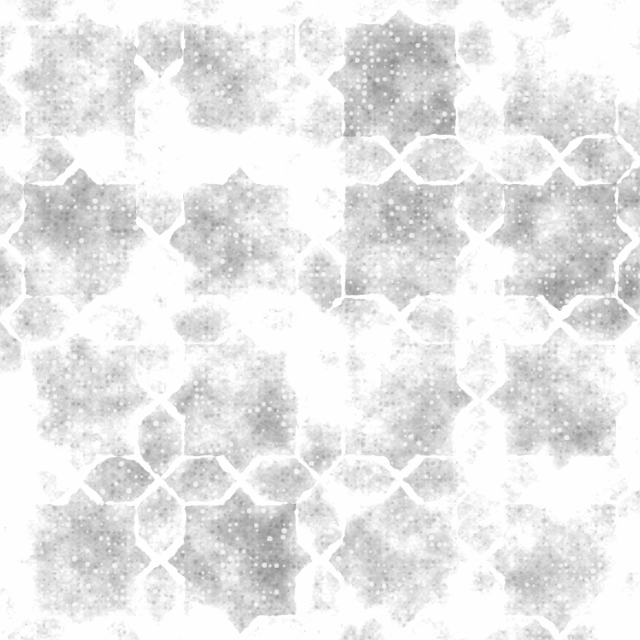
Reproduce this texture map procedurally as a Shadertoy shader.

```glsl
// Worn star-and-cross tiling: a 4 x 4 grid of eight-pointed stars, with four
// pointed hexagons around every grid corner and white joints between them.
// Distance functions shape the tiles; layered noise wears the grey glaze away.

const float REPEATS = 4.0;
const vec3 WHITE = vec3(0.995);

// Glaze left on each star: one column per row of stars, lowest row first.
const mat4 STAR_GLAZE = mat4(
    0.52, 0.92, 0.36, 0.64,
    0.28, 0.82, 0.62, 0.74,
    0.66, 0.86, 0.68, 0.78,
    0.52, 0.72, 0.92, 0.58);

float hash(vec2 p) {
    return fract(sin(dot(p, vec2(127.1, 311.7))) * 43758.55);
}

float noise(vec2 p) {
    vec2 i = floor(p), f = fract(p);
    f = f * f * (3.0 - 2.0 * f);
    return mix(mix(hash(i), hash(i + vec2(1, 0)), f.x),
               mix(hash(i + vec2(0, 1)), hash(i + vec2(1, 1)), f.x), f.y);
}

// Rough fractal noise, from broad clouds down to fine grain.
float fbm(vec2 p, float gain) {
    float sum = 0.0, total = 0.0, weight = 1.0;
    for (int i = 0; i < 6; i++) {
        sum += weight * noise(p);
        total += weight;
        weight *= gain;
        p = p * 2.03 + vec2(17.3, 9.1);
    }
    return sum / total;
}

// Small scattered dots, one per grid cell, most of them tiny.
float specks(vec2 p, float seed, float soft) {
    vec2 id = floor(p) + seed;
    vec2 centre = 0.5 + 0.3 * (vec2(hash(id), hash(id + 31.7)) - 0.5);
    float radius = 0.42 * pow(hash(id + 57.3), 3.0);
    float d = length(fract(p) - centre) - radius;
    return (1.0 - smoothstep(-soft, soft, d)) * smoothstep(0.05, 0.15, radius);
}

// Union of a square and a diamond.
float starDistance(vec2 p, float halfSide, float tip) {
    p = abs(p);
    return min(max(p.x, p.y) - halfSide, (p.x + p.y - tip) * 0.7071);
}

// Hexagon stretched along x, with right-angled ends.
float hexagonDistance(vec2 p, float halfWidth, float tip) {
    p = abs(p);
    return max(p.y - halfWidth, (p.x + p.y - tip) * 0.7071);
}

// Darkness of one tile; d is negative inside, glaze is how much survives.
float tileInk(vec2 uv, float d, float glaze, float edgeWear, float soft) {
    float ragged = d + 0.022 * (noise(uv * 75.0) - 0.5)
                     + 0.012 * (noise(uv * 190.0) - 0.5);
    float shape = 1.0 - smoothstep(-soft, soft, ragged);

    float clouds = fbm(uv * 9.0, 0.72) - 0.5;
    float grain = noise(uv * 290.0) - 0.5;
    float ink = 0.235 * glaze - 0.012 + 0.8 * clouds + 0.07 * grain;

    // Patchy fading towards the edges
    float patches = smoothstep(0.25, 0.75, noise(uv * 15.0 + 40.0));
    ink -= edgeWear * patches * (1.0 - smoothstep(0.0, 0.1, -d));

    // Dark and bare specks in the glaze
    float glazed = smoothstep(0.0, 0.06, ink);
    float dotSoft = 110.0 * soft / REPEATS;
    ink += 0.09 * glazed * specks(uv * 110.0, 3.0, dotSoft);
    ink *= 1.0 - 0.75 * specks(uv * 95.0 + 0.37, 71.0, dotSoft);
    return shape * clamp(ink, 0.0, 0.42);
}

void mainImage(out vec4 fragColor, in vec2 fragCoord) {
    vec2 uv = fragCoord / iResolution.y;
    vec2 p = uv * REPEATS;
    float soft = REPEATS / iResolution.y;

    // Star in the middle of each repeat
    vec2 cell = mod(floor(p), REPEATS);
    float star = starDistance(fract(p) - 0.5, 0.346, 0.452);
    float starGlaze = STAR_GLAZE[int(cell.y)][int(cell.x)];

    // Four hexagons radiating from each corner of the grid
    vec2 corner = floor(p + 0.5);
    vec2 q = p - corner;
    bool upright = abs(q.y) > abs(q.x);
    vec2 along = upright ? q.yx : q;
    float hexagon = hexagonDistance(vec2(abs(along.x) - 0.25, along.y), 0.136, 0.227);
    vec2 arm = upright ? vec2(0.0, sign(q.y)) : vec2(sign(q.x), 0.0);
    vec2 hexagonId = mod(corner + 0.25 * arm, REPEATS);
    float hexagonGlaze = mix(0.12, 0.6, hash(hexagonId + 5.0));

    float ink = star < hexagon
        ? tileInk(uv, star, starGlaze, 0.13, soft)
        : tileInk(uv, hexagon, hexagonGlaze, 0.11, soft);
    fragColor = vec4(WHITE - ink, 1.0);
}
```
